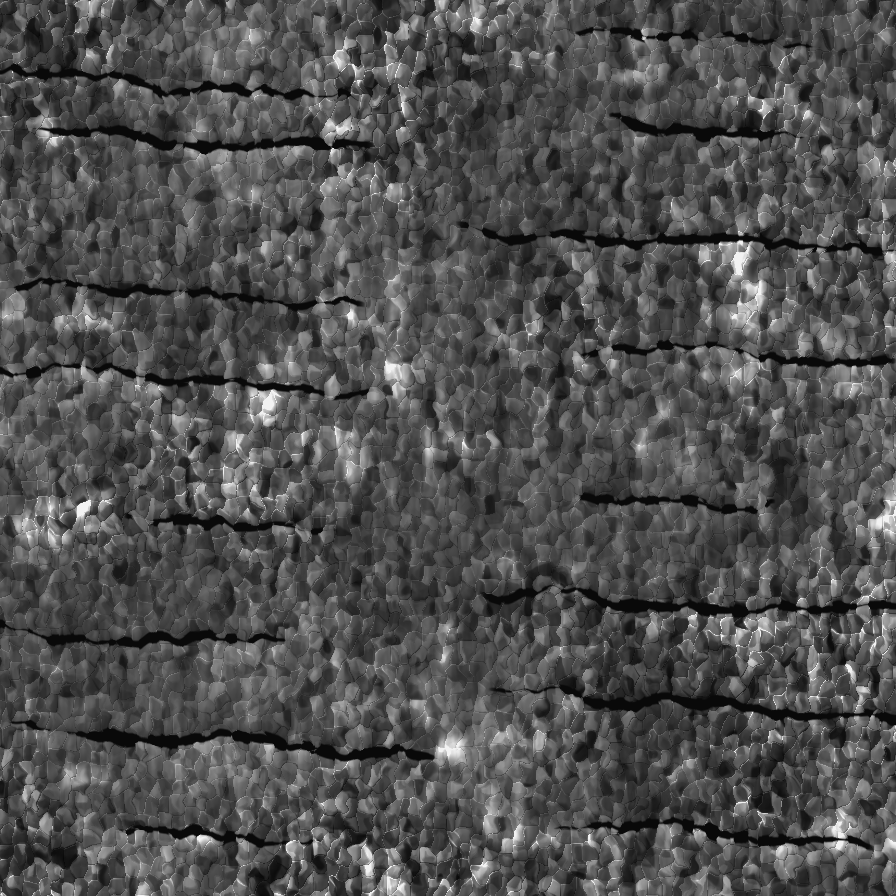
Give the GLSL for this texture, as a WebGL 2 fragment shader.

```glsl
#version 300 es
precision highp float;
// Charred, weathered bark: flat scaly grains from two layers of jittered cells,
// lit along their rims and modulated by vertical streaks and broad noise.
// Tapered, ragged cracks run almost level, dropping slightly to the right.

uniform vec2 u_resolution;
out vec4 fragColor;

const float BASE_TONE = 0.315;
const vec2 GRAIN_COUNT = vec2(72.0, 54.0);
const vec2 CHIP_COUNT = vec2(135.0, 92.0);
const float GRAIN_CONTRAST = 0.80;
const float CHIP_CONTRAST = 0.62;
const float STREAK_CONTRAST = 0.80;
const float BROAD_CONTRAST = 0.75;
const float RIM_CONTRAST = 0.55;
const float PIT_DEPTH = 1.0;
const vec2 LIGHT_DIR = vec2(-0.75, 0.66);
const int CRACK_ROWS = 8;
const float CRACK_SLOPE = 0.062;
const float CRACK_HALF_WIDTH = 0.0062;
const float CRACK_TONE = 0.035;

struct Grain {
    float tone;   // random value of the cell, blended at its border
    float inside; // 0 on the border, 1 in the interior
    vec2 side;    // direction from the cell centre
};

// Integer hash giving two values in 0..1
vec2 hash2(vec2 cell, uint seed) {
    uvec2 v = uvec2(ivec2(cell) + 4096) + seed * uvec2(73u, 151u);
    v = v * 1664525u + 1013904223u;
    v.x += v.y * 1664525u;
    v.y += v.x * 1664525u;
    v ^= v >> 16u;
    v.x += v.y * 1664525u;
    v.y += v.x * 1664525u;
    v ^= v >> 16u;
    return vec2(v >> 8u) / 16777216.0;
}

float noise(vec2 p, uint seed) {
    vec2 i = floor(p), f = fract(p);
    f = f * f * (3.0 - 2.0 * f);
    float low = mix(hash2(i, seed).x, hash2(i + vec2(1, 0), seed).x, f.x);
    float high = mix(hash2(i + vec2(0, 1), seed).x, hash2(i + 1.0, seed).x, f.x);
    return mix(low, high, f.y);
}

float fbm(vec2 p, uint seed) {
    return 0.55 * noise(p, seed) + 0.3 * noise(p * 2.1, seed + 1u) + 0.15 * noise(p * 4.3, seed + 2u);
}

// Nearest cell in a metric between round and square
Grain grainAt(vec2 q, float borderWidth, uint seed) {
    vec2 base = floor(q), nearOffset = vec2(0.0);
    float d1 = 9.0, d2 = 9.0, t1 = 0.0, t2 = 0.0;
    for (int j = -1; j <= 1; j++) {
        for (int i = -1; i <= 1; i++) {
            vec2 cell = base + vec2(i, j);
            vec2 offset = q - cell - 0.5 - 0.8 * (hash2(cell, seed) - 0.5);
            float d = 0.55 * length(offset) + 0.45 * max(abs(offset.x), abs(offset.y));
            float t = hash2(cell, seed + 7u).x;
            if (d < d1) {
                d2 = d1; t2 = t1;
                d1 = d; t1 = t; nearOffset = offset;
            } else if (d < d2) {
                d2 = d; t2 = t;
            }
        }
    }
    float inside = smoothstep(0.0, borderWidth, d2 - d1);
    return Grain(mix(0.5 * (t1 + t2), t1, inside), inside, nearOffset / (length(nearOffset) + 0.05));
}

// x: crack coverage, y: shade above, z: lit fringe below
vec3 cracks(vec2 p, float ragged, float pixel) {
    vec3 result = vec3(0.0);
    for (int k = 0; k < CRACK_ROWS * 2; k++) {
        float row = float(k / 2), half_ = float(k % 2);
        vec2 place = hash2(vec2(row, half_), 31u);
        vec2 form = hash2(vec2(row, half_), 32u);
        vec2 centre = vec2(0.2 + 0.57 * half_ + 0.12 * (place.x - 0.5),
                           (row + 0.5 + 0.75 * (place.y - 0.5)) / float(CRACK_ROWS));
        float along = (p.x - centre.x) / mix(0.09, 0.29, form.x);
        float taper = sqrt(max(0.0, 1.0 - along * along));
        float wobble = 0.018 * (noise(vec2(p.x * 16.0, row), 33u + uint(k)) - 0.5)
                     + 0.008 * (noise(vec2(p.x * 65.0, row), 60u + uint(k)) - 0.5);
        float dy = p.y - centre.y + CRACK_SLOPE * (p.x - centre.x) - wobble;
        float strength = mix(0.45, 1.0, form.y) * taper;
        float width = CRACK_HALF_WIDTH * strength * mix(0.55, 1.3, noise(vec2(p.x * 30.0, row), 90u));
        float d = abs(dy) - width + ragged * 0.006;
        float cover = (1.0 - smoothstep(-pixel, pixel * 1.5, d)) * smoothstep(0.0, 0.3, taper);
        float shade = exp(-abs(dy) / 0.010) * strength;
        float fringe = smoothstep(0.0, -0.006, dy) * exp(min(dy, 0.0) / 0.018) * strength;
        result = max(result, vec3(cover, shade * step(0.0, dy), fringe));
    }
    return result;
}

void main() {
    vec2 p = gl_FragCoord.xy / u_resolution;
    float pixel = 1.0 / min(u_resolution.x, u_resolution.y);

    // Wavy scales and smaller chips
    vec2 warp = vec2(noise(p * 95.0, 1u), noise(p * 95.0, 2u)) - 0.5;
    vec2 q = p + warp * vec2(0.007, 0.009);
    Grain grain = grainAt(q * GRAIN_COUNT, max(0.16, 2.0 * pixel * GRAIN_COUNT.x), 3u);
    Grain chip = grainAt(q * CHIP_COUNT, max(0.2, 1.6 * pixel * CHIP_COUNT.x), 4u);

    // Broad variation, vertical streaks and local roughness
    float broad = fbm(p * vec2(7.0, 6.0), 10u) - 0.5;
    float streak = fbm(p * vec2(75.0, 20.0), 14u) - 0.5;
    float rough = mix(0.6, 1.3, smoothstep(0.25, 0.75, fbm(p * 4.5, 18u)));

    // Rims catch light on one side and fall dark on the other
    float rimBias = noise(p * 48.0, 22u) - 0.5;
    float rim = (1.0 - grain.inside) * (0.7 * dot(grain.side, LIGHT_DIR) + 1.6 * rimBias);
    float pits = smoothstep(0.64, 0.82, noise(q * vec2(88.0, 50.0), 24u)) * rough;
    float glints = smoothstep(0.62, 0.85, fbm(p * vec2(18.0, 14.0), 26u));

    float relief = GRAIN_CONTRAST * (grain.tone - 0.5) + CHIP_CONTRAST * (chip.tone - 0.5)
                 + RIM_CONTRAST * rim + 0.16 * dot(grain.side, LIGHT_DIR);
    float level = relief * rough + STREAK_CONTRAST * streak + BROAD_CONTRAST * broad
                - PIT_DEPTH * pits * (1.0 - grain.tone) + 0.7 * glints;

    vec3 crack = cracks(p, grain.tone - 0.5 + 0.4 * (chip.tone - 0.5), pixel);
    level += 0.38 * crack.z - 0.55 * crack.y;
    float tone = mix(BASE_TONE * exp(level), CRACK_TONE, crack.x);
    fragColor = vec4(vec3(clamp(tone, 0.0, 0.95)), 1.0);
}
```
